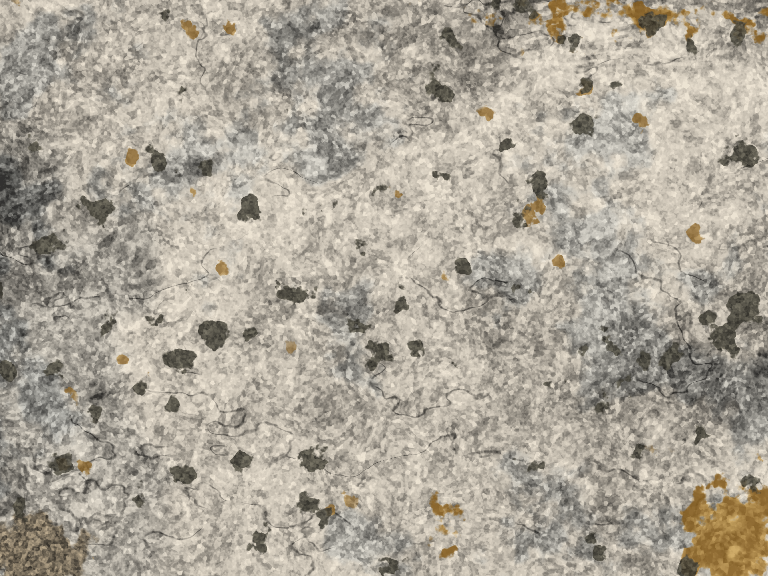
A Shadertoy shader for this texture:

```glsl
// Weathered granite: pale feldspar grains, cool grey veins, fine cracks,
// dark lichen spots and ochre stains. One cellular noise, from crisp to soft,
// supplies the grains, the clouds and the ragged edges.

const vec3 STONE_TINT  = vec3(1.00, 0.96, 0.89);
const vec3 VEIN_TINT   = vec3(0.97, 0.97, 0.94);
const vec3 LICHEN      = vec3(0.29, 0.28, 0.24);
const vec3 OCHRE_DARK  = vec3(0.52, 0.36, 0.11);
const vec3 OCHRE_LIGHT = vec3(0.82, 0.66, 0.36);
const vec3 SOIL        = vec3(0.47, 0.42, 0.34);

const float BASE_TONE    = 0.735;
const float CLOUD_AMP    = 0.50;
const float CLUMP_AMP    = 0.17;
const float GRAIN_AMP    = 0.25;
const float FINE_AMP     = 0.22;
const float SPECKLE_AMP  = 0.15;
const float VEIN_DEPTH   = 0.13;
const float CRACK_DEPTH  = 0.24;
const float SHADE_DEPTH  = 0.10;

vec2 hash2(vec2 p) {
    vec3 h = fract(p.xyx * vec3(0.1031, 0.1030, 0.0973));
    h += dot(h, h.yzx + 33.33);
    return fract((h.xx + h.yz) * h.zy);
}

// Cellular noise around 0; high crispness gives flat grains, low gives haze.
float cells(vec2 p, float crispness) {
    vec2 base = floor(p);
    float sum = 0.0, total = 1e-20;
    for (int j = -1; j <= 1; j++)
    for (int i = -1; i <= 1; i++) {
        vec2 cell = base + vec2(i, j);
        vec2 away = p - cell - 0.1 - 0.8 * hash2(cell);
        float weight = exp(-crispness * dot(away, away));
        sum += weight * hash2(cell + 71.7).x;
        total += weight;
    }
    return sum / total - 0.5;
}

float cloud(vec2 p) {
    float sum = 0.0, amp = 0.5;
    for (int i = 0; i < 4; i++) {
        sum += amp * cells(p, 5.0);
        p = mat2(1.6, 1.2, -1.2, 1.6) * p + 13.7;
        amp *= 0.5;
    }
    return sum;
}

// Distance to scattered blobs; radius is a share of the cell.
float spots(vec2 p, float scale, float chance, float radius) {
    p *= scale;
    vec2 base = floor(p);
    float dist = 10.0;
    for (int j = -1; j <= 1; j++)
    for (int i = -1; i <= 1; i++) {
        vec2 cell = base + vec2(i, j);
        vec2 pick = hash2(cell + scale * 3.0 + 17.0);
        if (pick.x > chance) continue;
        vec2 away = p - cell - hash2(cell + scale);
        away.x *= mix(0.75, 1.35, pick.y);
        float size = radius * mix(0.4, 1.0, pick.x / chance);
        dist = min(dist, length(away) - size);
    }
    return dist / scale;
}

float inside(float dist, float blur) {
    return 1.0 - smoothstep(-blur, blur, dist);
}

float ellipse(vec2 p, vec2 centre, vec2 radii) {
    return (length((p - centre) / radii) - 1.0) * min(radii.x, radii.y);
}

void mainImage(out vec4 fragColor, in vec2 fragCoord) {
    vec2 p = fragCoord / iResolution.y;
    float right = iResolution.x / iResolution.y;
    vec2 q = p + 0.005 * sin(p.yx * vec2(31.0, 37.0) + 2.0 * sin(p * 23.0));

    float broad = cloud(p * 4.0 + 5.0);
    float ragged = cloud(p * 38.0 + 90.0);

    // Layered mineral grains
    float fine = cells(q * 150.0 + 7.0, 12.0);
    float speckle = cells(p * 290.0, 10.0);
    float tone = BASE_TONE + CLOUD_AMP * broad
        + CLUMP_AMP * cells(q * 25.0 + ragged, 10.0)
        + GRAIN_AMP * cells(q * 74.0 + 1.5 * ragged, 14.0)
        + FINE_AMP * fine + SPECKLE_AMP * speckle;
    tone += 0.10 * smoothstep(0.30, 0.45, fine);

    // Cool grey veins and shaded hollows
    float vein = smoothstep(0.04, 0.17, cloud(q * 7.0 + 31.0) + 0.25 * ragged);
    float hollow = inside(p.x - 0.27 + 0.5 * broad, 0.06)
                 * inside(p.y - 0.62 + 0.6 * broad, 0.10);
    float fold = smoothstep(0.90, 0.98, p.y + 0.25 * broad) * smoothstep(0.7, 1.0, p.x);
    tone -= VEIN_DEPTH * vein + SHADE_DEPTH * hollow;
    tone -= fold * (0.06 + 0.3 * cells(q * vec2(18.0, 120.0), 8.0));

    // Thin broken cracks, mostly lying flat
    float seam = abs(cloud(q * vec2(6.0, 10.0) + 53.0));
    float broken = smoothstep(-0.02, 0.08, cloud(p * 9.0 + 64.0) + 0.06 * hollow);
    tone -= CRACK_DEPTH * broken * (1.0 - smoothstep(0.002, 0.016, seam));

    // Soft shoulder keeps the palest grains from burning out
    tone = min(tone, 0.78 + 0.5 * (tone - 0.78));
    tone = clamp(tone, 0.20, 0.93);
    vec3 color = tone * mix(STONE_TINT, VEIN_TINT, 0.6 * vein + 0.25 * hollow);

    // Soil in the lower left corner
    float soil = inside(ellipse(p, vec2(0.06, 0.02), vec2(0.085, 0.085)) + 0.12 * ragged, 0.012);
    color = mix(color, SOIL * (0.95 + 0.7 * fine + 0.5 * speckle), 0.85 * soil);

    // Ochre stains and flecks
    float stain = ellipse(p, vec2(right - 0.065, 0.055), vec2(0.075, 0.085));
    stain = min(stain, ellipse(p, vec2(right - 0.21, 0.968), vec2(0.065, 0.010)));
    stain = min(stain, ellipse(p, vec2(0.777, 0.085), vec2(0.013)));
    float ochre = 0.85 * inside(stain + 0.16 * ragged, 0.010);
    vec2 slanted = mat2(0.8, -0.6, 0.6, 0.8) * p * vec2(1.0, 0.7);
    float fleck = inside(spots(slanted, 24.0, 0.09, 0.13) + 0.05 * ragged, 0.002);
    ochre = max(ochre, 0.7 * fleck * smoothstep(-0.02, 0.06, broad));
    vec3 rust = mix(OCHRE_DARK, OCHRE_LIGHT, clamp(0.45 + 2.5 * ragged + 0.6 * fine, 0.0, 1.0));
    color = mix(color, rust, ochre);

    // Dark lichen, large and small
    float lichen = min(spots(p, 9.0, 0.30, 0.19), spots(p, 19.0, 0.10, 0.19));
    float cover = inside(lichen + 0.07 * ragged, 0.003);
    color = mix(color, LICHEN * (1.0 + 0.5 * fine + 0.4 * speckle), 0.88 * cover);

    fragColor = vec4(color, 1.0);
}
```
